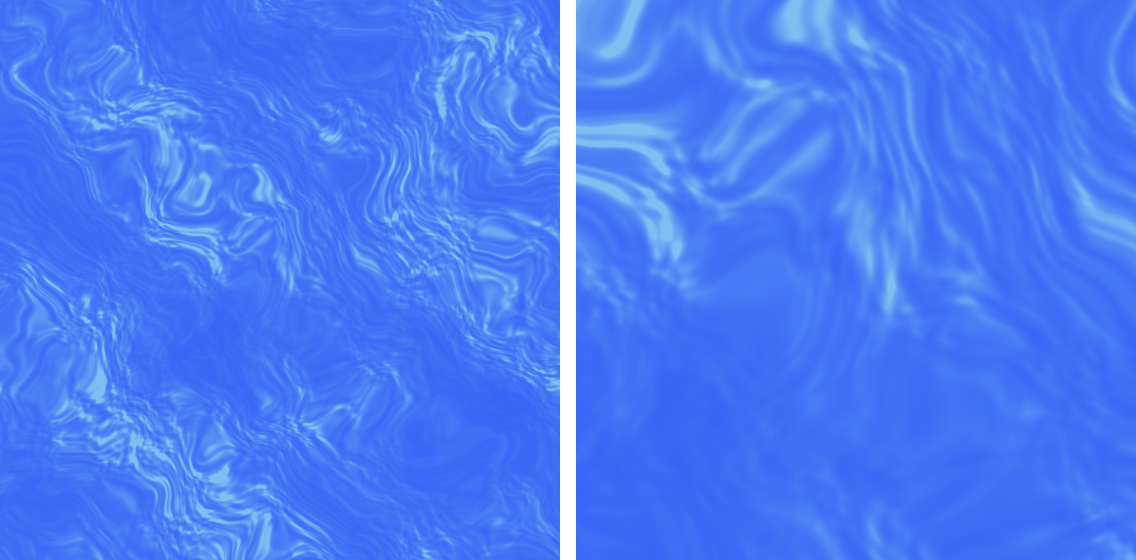
Left: the whole. Right: its middle third, enlarged.
Give the GLSL for this texture, as a Shadertoy shader.

```glsl
// Rippled blue water: broad diagonal bright patches under fine wrinkled glints.

// Integer hash giving a unit gradient for each lattice cell
vec2 cellGradient(vec2 cell) {
    uvec2 q = uvec2(ivec2(cell)) * uvec2(1597u, 3812u) + uvec2(7919u, 271u);
    uint n = (q.x ^ (q.y * 40503u)) * 73129u;
    n = (n ^ (n >> 15u)) * 48271u;
    n ^= n >> 13u;
    vec2 r = vec2(n & 1023u, (n >> 10u) & 1023u) / 511.5 - 1.0;
    return normalize(r + 0.0003);
}

float gradientNoise(vec2 p) {
    vec2 cell = floor(p), f = p - cell;
    vec2 w = f * f * f * (f * (f * 6.0 - 15.0) + 10.0);
    vec2 e = vec2(1.0, 0.0);
    float a = dot(cellGradient(cell), f);
    float b = dot(cellGradient(cell + e.xy), f - e.xy);
    float c = dot(cellGradient(cell + e.yx), f - e.yx);
    float d = dot(cellGradient(cell + e.xx), f - e.xx);
    return mix(mix(a, b, w.x), mix(c, d, w.x), w.y);
}

float fbm(vec2 p, int octaves) {
    float sum = 0.0, gain = 1.0;
    for (int i = 0; i < octaves; i++) {
        sum += gain * gradientNoise(p);
        p = mat2(0.96, 0.28, -0.28, 0.96) * p * 2.03 + 17.3;
        gain *= 0.55;
    }
    return sum;
}

// Height of the small wrinkles, slightly stretched along x
float wrinkleHeight(vec2 p) {
    return fbm(p * vec2(23.0, 36.0) + 61.0, 3);
}

void mainImage(out vec4 fragColor, in vec2 fragCoord) {
    vec2 uv = fragCoord / iResolution.y;

    // Turn the axes so that x runs down to the right, then bend them
    vec2 flow = mat2(0.74, 0.67, -0.67, 0.74) * uv;
    vec2 bend = vec2(fbm(uv * 3.0 + 5.0, 3), fbm(uv * 3.0 + 43.0, 3));
    vec2 p = flow + 0.13 * bend;

    // Broad patches of light
    float patches = fbm(p * vec2(2.8, 4.6) + 9.0, 5);

    // Wrinkles lit from one side, stronger inside the bright patches
    vec2 ripple = p + 0.012 * vec2(gradientNoise(uv * 19.0), gradientNoise(uv * 19.0 + 31.0));
    float glint = wrinkleHeight(ripple) - wrinkleHeight(ripple + vec2(0.003, 0.008));
    float light = 3.0 * patches + glint * mix(2.0, 3.8, smoothstep(-0.3, 0.4, patches));

    // Skewed tone: mostly deep blue with rare pale highlights
    float tone = min(0.07 * exp(0.54 * light), 0.36);
    vec3 water = vec3(0.206, 0.39, 0.964) + tone * vec3(0.8, 1.0, -0.05);
    fragColor = vec4(water, 1.0);
}
```
